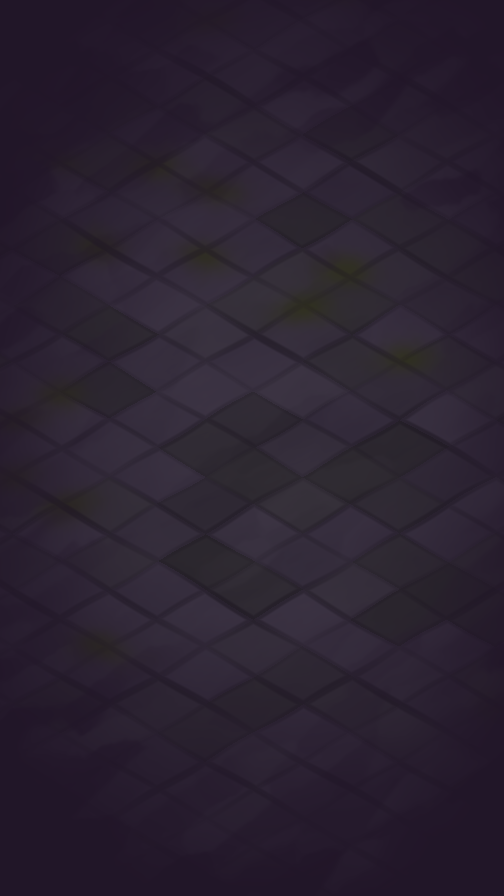
Give the GLSL for this texture, as a Shadertoy shader.

```glsl
// Dim violet paving of diamond-shaped slabs with dark joints and mossy corners.
// Two crossing families of lines form the slabs; cellular brush strokes and
// layered sines wear the surface, and a ragged vignette darkens the borders.

// Lengths are in canvas heights
const vec2 HALF_SLAB = vec2(0.0540, 0.0318);
const vec2 GRID_ORIGIN = vec2(0.2839, 0.5638);
const float JOINT_HALF_WIDTH = 0.0019;
const float JOINT_SOFTNESS = 0.0022;
const float WOBBLE = 0.0012;
const float JOINT_STRENGTH = 0.62;
const float MOSS_CHANCE = 0.17;
const float MOSS_STRENGTH = 0.75;
const float SLAB_VARIATION = 0.030;
const float STROKE_VARIATION = 0.020;
const vec2 LIGHT_CENTRE = vec2(0.53, 0.51);
const vec2 LIGHT_FALLOFF = vec2(1.50, 1.88);

const vec3 SHADOW = vec3(0.130, 0.085, 0.157);
const vec3 STONE = vec3(0.216, 0.184, 0.246);
const vec3 GREY_STONE = vec3(0.182, 0.166, 0.192);
const vec3 JOINT = vec3(0.112, 0.088, 0.128);
const vec3 MOSS = vec3(0.185, 0.192, 0.098);

float hash(vec2 p) {
    vec3 q = fract(vec3(p.xyx) * 0.1031);
    q += dot(q, q.yzx + 33.33);
    return fract((q.x + q.y) * q.z);
}

// Layered sines, roughly -1 to 1
float waves(vec2 p) {
    float sum = 0.0, amp = 0.5;
    for (int i = 0; i < 4; i++) {
        sum += amp * sin(p.x + 1.7 * sin(p.y * 0.8)) * cos(p.y + 1.3 * sin(p.x * 0.7));
        p = mat2(1.5, 1.1, -1.1, 1.5) * p + 2.3;
        amp *= 0.55;
    }
    return sum;
}

// Tone of the nearest cell, blended softly across cell borders
float cellTone(vec2 p) {
    vec2 cell = floor(p);
    float tone = 0.0, total = 0.0;
    for (int y = -1; y <= 1; y++)
    for (int x = -1; x <= 1; x++) {
        vec2 c = cell + vec2(x, y);
        vec2 d = c + vec2(hash(c + 3.1), hash(c + 47.7)) - p;
        float w = exp(-14.0 * dot(d, d));
        tone += w * hash(c + 91.3);
        total += w;
    }
    return tone / total;
}

// Darkness of one family of joints; each line has its own width and wear
float joint(float coord, float along, float seed, float pixel) {
    float line = floor(coord + 0.5);
    float scale = 2.0 / length(1.0 / HALF_SLAB);
    float dist = abs(coord - line) * scale;
    float weight = hash(vec2(line + 60.0, seed));
    float wear = 0.72 + 0.28 * sin(along * 1.9 + line * 4.1 + seed);
    float width = JOINT_HALF_WIDTH * mix(0.55, 1.45, weight * wear);
    float soft = JOINT_SOFTNESS + pixel;
    return (1.0 - smoothstep(width, width + soft, dist)) * mix(0.55, 1.0, weight) * wear;
}

// Moss spreading from randomly chosen slab corners
float mossAt(vec2 grid, float rough) {
    vec2 corner = floor(grid + 0.5);
    float moss = 0.0;
    for (int y = -1; y <= 1; y++)
    for (int x = -1; x <= 1; x++) {
        vec2 c = corner + vec2(x, y);
        vec2 d = grid - c - 0.3 * (vec2(hash(c + 15.0), hash(c + 28.0)) - 0.5);
        float present = step(1.0 - MOSS_CHANCE, hash(c + 73.0));
        float stretch = mix(4.0, 11.0, hash(c + 52.0));
        float spread = stretch * d.x * d.x + (15.0 - stretch) * d.y * d.y;
        moss += present * exp(-spread * (1.0 + 0.6 * rough));
    }
    return min(moss, 1.0);
}

void mainImage(out vec4 fragColor, in vec2 fragCoord) {
    vec2 uv = fragCoord / iResolution.xy;
    vec2 p = fragCoord / iResolution.y;
    float pixel = 1.0 / iResolution.y;

    // Brush strokes follow the rising joints
    vec2 dir = normalize(HALF_SLAB);
    vec2 brush = vec2(dot(p, dir), dot(p, vec2(-dir.y, dir.x)));
    float rough = waves(p * 42.0);
    float stroke = cellTone(brush * vec2(13.0, 34.0) + 0.25 * rough) - 0.5;
    float grain = waves(brush * vec2(70.0, 210.0));

    // Slab grid
    vec2 bent = p + WOBBLE * vec2(sin(p.y * 47.0), sin(p.x * 53.0 + p.y * 19.0));
    vec2 d = (bent - GRID_ORIGIN) / HALF_SLAB;
    vec2 grid = 0.5 * vec2(d.x + d.y, d.x - d.y);
    vec2 slab = floor(grid);
    vec2 inside = fract(grid) - 0.5;

    // Stone with its own tone, gradient and worn strokes
    vec3 color = mix(STONE, GREY_STONE, smoothstep(0.45, 1.0, hash(slab + 31.0)));
    float tone = SLAB_VARIATION * (hash(slab + 8.0) - 0.5) + STROKE_VARIATION * stroke;
    tone += 0.010 * (inside.x - inside.y) * (hash(slab + 19.0) - 0.3);
    color += tone + 0.003 * rough + 0.002 * grain;

    // Moss and joints
    color = mix(color, MOSS, MOSS_STRENGTH * mossAt(grid, rough));
    float falling = joint(grid.x, grid.y, 5.0, pixel);
    float rising = 0.8 * joint(grid.y, grid.x, 17.0, pixel);
    color = mix(color, JOINT, JOINT_STRENGTH * max(falling, rising));

    // Ragged vignette
    float radius = length((uv - LIGHT_CENTRE) * LIGHT_FALLOFF);
    radius += 0.20 * stroke + 0.05 * waves(p * 11.0);
    float light = 1.0 - smoothstep(0.30, 1.05, radius);
    fragColor = vec4(mix(SHADOW, color, light), 1.0);
}
```
